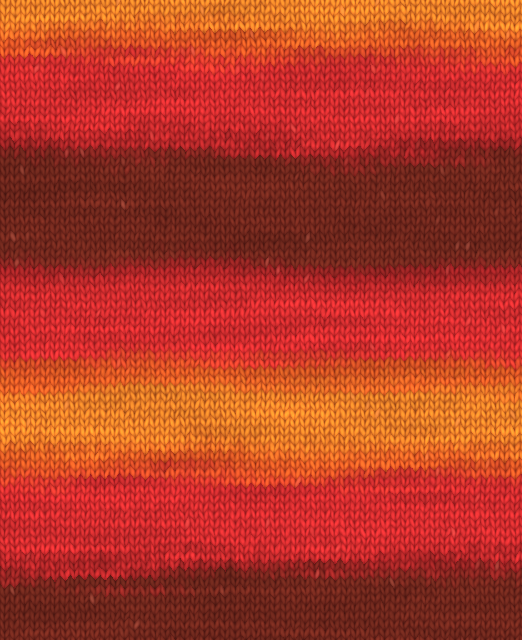
Give the GLSL for this texture, as a Shadertoy shader.

```glsl
// Stockinette knit in yarn that fades between orange, red and brown bands.

const float COLUMNS = 64.0;      // stitches per canvas height
const float ROWS = 76.0;         // knitted rows per canvas height
const float LEG_SLOPE = 1.4;     // rise of a stitch leg, in rows per column
const float BAND_PERIOD = 0.655; // orange to orange
const float ORANGE_CENTER = 0.335;

const vec3 ORANGE = vec3(1.00, 0.585, 0.18);
const vec3 VERMILION = vec3(0.93, 0.39, 0.155);
const vec3 RED = vec3(0.89, 0.20, 0.205);
const vec3 CRIMSON = vec3(0.69, 0.155, 0.16);
const vec3 BROWN = vec3(0.475, 0.175, 0.125);
const vec3 SHADOW_TINT = vec3(0.72, 0.58, 0.62);
const vec3 FLECK = vec3(0.92, 0.50, 0.42);

float hash(vec2 p) {
    vec3 q = fract(p.xyx * vec3(0.1031, 0.1030, 0.0973));
    q += dot(q, q.yzx + 33.33);
    return fract((q.x + q.y) * q.z);
}

float cornerSlope(vec2 cell, vec2 offset) {
    float angle = 6.2832 * hash(cell);
    return dot(vec2(cos(angle), sin(angle)), offset);
}

// Gradient noise, roughly -0.7 to 0.7.
float noise(vec2 p) {
    vec2 i = floor(p), f = p - i;
    vec2 w = f * f * f * (f * (f * 6.0 - 15.0) + 10.0);
    vec2 e = vec2(1.0, 0.0);
    float low = mix(cornerSlope(i, f), cornerSlope(i + e, f - e), w.x);
    float high = mix(cornerSlope(i + e.yx, f - e.yx),
                     cornerSlope(i + 1.0, f - 1.0), w.x);
    return mix(low, high, w.y);
}

// Yarn dye at a given height; the bands mirror around each orange center.
vec3 dyeColor(float height) {
    float phase = fract((height - ORANGE_CENTER) / BAND_PERIOD + 0.5) - 0.5;
    float d = abs(phase) * BAND_PERIOD;
    vec3 color = mix(ORANGE, VERMILION, smoothstep(0.025, 0.072, d));
    color = mix(color, RED, smoothstep(0.068, 0.115, d));
    color = mix(color, CRIMSON, smoothstep(0.195, 0.238, d));
    return mix(color, BROWN, smoothstep(0.222, 0.262, d));
}

// Soft rounded relief of one leg: 0 in the gaps, 1 on the crown.
float legRelief(vec2 p, float fullness) {
    return smoothstep(1.5, 0.15, length(p) / fullness);
}

void mainImage(out vec4 fragColor, in vec2 fragCoord) {
    vec2 uv = fragCoord / iResolution.y;

    // Uneven tension: slow sway of the fabric plus wobble of single loops.
    vec2 fabric = uv + 0.0030 * vec2(noise(uv * vec2(14.0, 22.0)),
                                     noise(uv * vec2(18.0, 12.0) + 40.0));
    fabric += 0.0022 * vec2(noise(uv * 62.0 + 9.0), noise(uv * 55.0 + 23.0));

    // Stitch grid: each column mirrors two slanted legs into a V.
    float column = fabric.x * COLUMNS;
    float side = fract(column) - 0.5;
    float across = abs(side);
    float along = fabric.y * ROWS - LEG_SLOPE * across;
    vec2 stitch = vec2(floor(column), floor(along));
    vec2 leg = vec2(across * 4.0 - 1.0, fract(along) * 2.0 - 1.0);
    vec2 legId = stitch * vec2(2.0, 1.0) + vec2(step(0.0, side), 0.0);

    // Dye bleeds along rows, so band borders are ragged and streaky.
    float drift = 0.034 * noise(vec2(uv.x * 2.6, uv.y * 3.0) + 7.0);
    float streak = noise(vec2(uv.x * 5.0 + 3.7 * stitch.y, stitch.y * 0.73));
    float jitter = hash(legId + 11.0) - 0.5;
    float height = stitch.y / ROWS + drift + 0.026 * streak + 0.012 * jitter;
    vec3 color = dyeColor(height);
    color *= 1.0 + 0.16 * streak + 0.06 * jitter;

    // Twisted fibers follow each leg.
    float fiber = noise(vec2(leg.x * 1.6 + leg.y * 0.7, leg.y * 0.8)
                        + legId * 5.3);
    float fullness = 1.0 + 0.22 * (hash(legId + 37.0) - 0.5);
    float relief = legRelief(leg, fullness);
    color *= mix(SHADOW_TINT, vec3(1.06), relief) * (1.0 + 0.10 * fiber);

    // Deeper hole where the two legs meet.
    float hole = smoothstep(0.16, 0.0, across) * smoothstep(0.2, 1.0, abs(leg.y));
    color *= 1.0 - 0.13 * hole;

    // Sparse pale flecks of undyed fiber.
    float fleck = smoothstep(0.985, 1.0, hash(legId + 71.0));
    color = mix(color, FLECK, 0.28 * fleck * relief);

    fragColor = vec4(clamp(color, 0.0, 1.0), 1.0);
}
```
